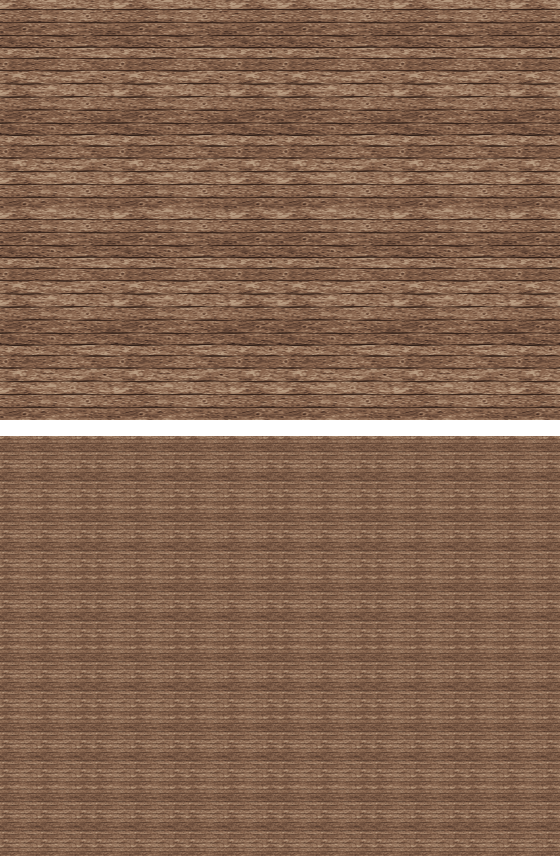
Top, the tile; bottom, the same tile 3 across and 3 down.
Reproduce this texture procedurally as a WebGL 2 fragment shader.

```glsl
#version 300 es
precision highp float;
// Weathered brown planks laid horizontally, with streaked grain, pale wear and small knots.
uniform vec2 u_resolution;
out vec4 fragColor;

const float TAU = 6.28319;
const float BLOCKS = 2.0;            // blocks across and down the canvas
const float TILES = 2.4;             // plank groups per block, the last one cut short
const vec2 FADE = vec2(0.05, 0.03);  // soft joint where a block restarts
const float ASPECT = 1.333;

const vec3 GAP = vec3(0.17, 0.11, 0.085);
const vec3 DARK = vec3(0.28, 0.19, 0.15);
const vec3 MID = vec3(0.53, 0.39, 0.30);
const vec3 PALE = vec3(0.67, 0.55, 0.45);

// Per plank: lower edge, tone shift, amount of pale wear, knot position
const int PLANKS = 7;
const vec4 PLANK[PLANKS] = vec4[PLANKS](
  vec4(0.108, 0.020, 0.90, 0.62), vec4(0.258, 0.005, 0.25, 0.75),
  vec4(0.408, -0.035, 0.20, 0.21), vec4(0.542, -0.045, 0.30, 0.45),
  vec4(0.667, 0.030, 1.00, 0.32), vec4(0.808, -0.010, 0.30, 0.05),
  vec4(0.958, 0.015, 0.80, 0.90));

float hash(vec2 p) {
  vec3 q = fract(p.xyx * 0.1031);
  q += dot(q, q.yzx + 33.33);
  return fract((q.x + q.y) * q.z);
}

// Signed offset on a ring of length one
float wrapDelta(float d) { return fract(d + 0.5) - 0.5; }

// Value noise that wraps after "cells" cells per unit
float wrapNoise(vec2 p, vec2 cells, float seed) {
  vec2 g = p * cells, i = floor(g), f = g - i;
  f = f * f * (3.0 - 2.0 * f);
  vec2 a = mod(i, cells) + seed, b = mod(i + 1.0, cells) + seed;
  return mix(mix(hash(a), hash(vec2(b.x, a.y)), f.x),
             mix(hash(vec2(a.x, b.y)), hash(b), f.x), f.y);
}

// Distance to the nearest scattered point, wrapping likewise
float cellular(vec2 p, vec2 cells, float seed) {
  vec2 g = p * cells, i = floor(g), f = g - i;
  float nearest = 2.0;
  for (int y = -1; y <= 1; y++)
    for (int x = -1; x <= 1; x++) {
      vec2 o = vec2(x, y), c = mod(i + o, cells) + seed;
      nearest = min(nearest, length(o + vec2(hash(c), hash(c + 57.0)) - f));
    }
  return nearest;
}

float wobble(float x, float seed) {
  return 0.0025 * sin(TAU * x + seed * 2.1) + 0.0015 * sin(TAU * 4.0 * x + seed * 3.7);
}

vec3 woodColour(float tone) {
  vec3 c = mix(DARK, MID, clamp((tone - 0.28) / 0.25, -0.3, 1.0));
  return mix(c, c + PALE - MID, clamp((tone - 0.53) / 0.14, 0.0, 1.35));
}

// One group of planks; p runs right and down, pixel is the height of a pixel
vec3 planks(vec2 p, float pixel) {
  p = fract(p);

  // Find the plank and the gaps around it
  int k = 0;
  float gap = 0.0, bevel = 0.0, shade = 0.0;
  for (int i = 0; i < PLANKS; i++) {
    float seed = float(i), edge = PLANK[i].x + wobble(p.x, seed);
    if (p.y > edge) k = (i + 1) % PLANKS;
    float d = wrapDelta(p.y - edge);
    float halfWidth = 0.0055 + 0.0025 * sin(TAU * 2.0 * p.x + seed * 4.0);
    float strength = 0.78 + 0.2 * hash(vec2(seed, 9.0));
    gap = max(gap, strength * (1.0 - smoothstep(halfWidth - 0.5 * pixel, halfWidth + 0.5 * pixel, abs(d))));
    bevel += smoothstep(0.008, 0.016, d) * (1.0 - smoothstep(0.016, 0.034, d));
    shade += smoothstep(-0.035, 0.0, d) * (1.0 - step(0.0, d));
  }
  vec4 plank = PLANK[k];
  float seed = float(k) * 13.0;

  // Grain bends around the knot
  vec2 toKnot = vec2(wrapDelta(p.x - plank.w) * ASPECT, wrapDelta(p.y - plank.x + 0.075));
  float r = length(toKnot * vec2(0.7, 1.0));
  vec2 q = p + vec2(0.0, wobble(p.x, seed) * 2.0 - 0.35 * toKnot.y * exp(-r * r * 900.0));

  // Layered grain, then broad light and dark across the group
  float tone = 0.535 + plank.y;
  tone += 0.13 * (wrapNoise(q, vec2(7.0, 44.0), seed) - 0.5);
  tone += 0.15 * (wrapNoise(q, vec2(19.0, 78.0), seed + 3.0) - 0.5);
  tone += 0.12 * (wrapNoise(q, vec2(56.0, 110.0), seed + 7.0) - 0.5);
  tone -= 0.018 * cos(TAU * (p.x - 0.12));

  // Pale worn streaks, flecks and dark pores
  float wear = smoothstep(0.45, 0.8, wrapNoise(q, vec2(9.0, 21.0), seed + 17.0));
  float streak = smoothstep(0.25, 0.75, wrapNoise(q, vec2(24.0, 62.0), seed + 23.0));
  tone += 0.15 * plank.z * wear * streak;
  tone += 0.09 * (1.0 - smoothstep(0.08, 0.28, cellular(q, vec2(17.0, 31.0), seed + 31.0)));
  tone -= 0.13 * (1.0 - smoothstep(0.08, 0.30, cellular(q, vec2(13.0, 36.0), seed + 43.0)));

  // Knot with a pale rim, then plank edges
  tone += 0.09 * smoothstep(0.010, 0.020, r) * (1.0 - smoothstep(0.020, 0.034, r));
  tone -= 0.17 * (1.0 - smoothstep(0.004, 0.017, r));
  tone += 0.035 * bevel - 0.06 * shade;
  return mix(woodColour(tone), GAP, gap);
}

void main() {
  vec2 uv = gl_FragCoord.xy / u_resolution;
  vec2 p = fract(vec2(uv.x, 1.0 - uv.y) * BLOCKS) * TILES;
  float pixel = BLOCKS * TILES / u_resolution.y;

  // Blend the cut end of each block into the start of the next
  vec2 fade = smoothstep(vec2(TILES) - FADE, vec2(TILES), p);
  vec3 colour = vec3(0.0);
  for (int j = 0; j < 2; j++)
    for (int i = 0; i < 2; i++) {
      vec2 next = vec2(i, j), w = mix(1.0 - fade, fade, next);
      if (w.x * w.y > 0.0) colour += w.x * w.y * planks(p - next * TILES, pixel);
    }
  fragColor = vec4(colour, 1.0);
}
```
